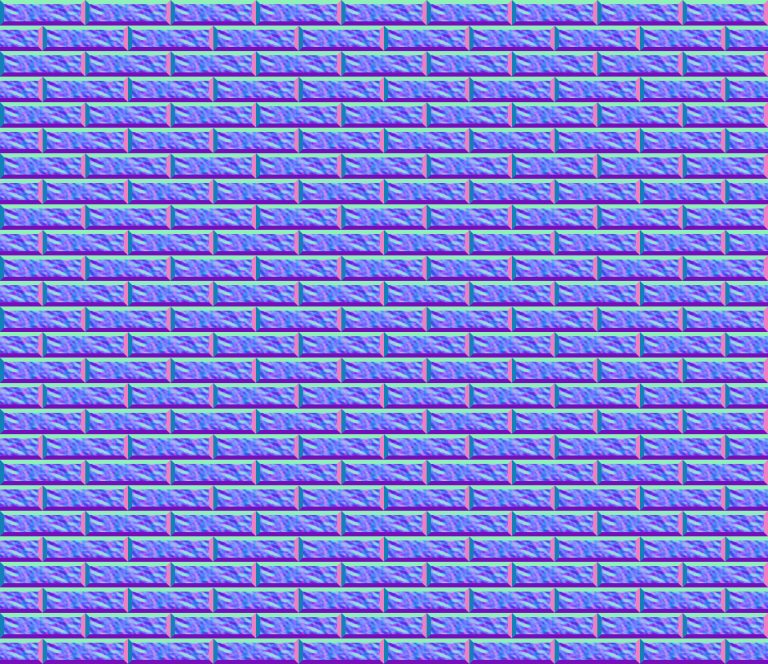
Reproduce this texture map procedurally as a WebGL 1 fragment shader.

```glsl
precision highp float;

uniform vec2 u_resolution;

float hash(vec2 p) {
  return fract(sin(dot(p, vec2(127.1, 311.7))) * 43758.5453);
}

// Exact slope of smooth value noise
vec2 noiseSlope(vec2 p) {
  vec2 i = floor(p);
  vec2 f = p - i;
  vec2 u = f * f * (3.0 - 2.0 * f);
  float a = hash(i);
  float b = hash(i + vec2(1.0, 0.0));
  float c = hash(i + vec2(0.0, 1.0));
  float d = hash(i + vec2(1.0, 1.0));
  float twist = a - b - c + d;
  return 6.0 * f * (1.0 - f) * vec2(b - a + twist * u.y, c - a + twist * u.x);
}

// Rough stone with streaks that fall to the right, as a normal colour
vec3 stoneNormalColor(vec2 p) {
  vec2 streak = noiseSlope(vec2(3.6 * p.x, 6.5 * p.y + 2.3 * p.x));
  vec2 slope = 0.13 * vec2(3.6 * streak.x + 2.3 * streak.y, 6.5 * streak.y);
  slope += 0.5 * noiseSlope(9.0 * p + 17.0);
  vec3 normal = normalize(vec3(-slope.x - 0.05, -slope.y, 1.0));
  return normal * 0.5 + 0.5;
}

// 0 in the first half of a period, 1 in the second, soft at both changes
float secondHalf(float x, float period, float soft) {
  float w = x - 0.5 * period;
  float edge = min(abs(w), 0.5 * period - abs(w));
  return 0.5 + 0.5 * sign(w) * min(1.0, 2.0 * edge / soft);
}

void main() {
  // Running bond: every other course is shifted by half a brick
  vec2 grid = gl_FragCoord.xy / u_resolution * vec2(9.0, 26.0);
  grid.x += 0.5 * (1.0 - mod(floor(grid.y), 2.0));

  // Brick space: one unit high, with the corner at the lower left
  vec2 size = vec2(3.35, 1.0);
  vec2 p = fract(grid) * size;
  vec2 border = min(p, size - p);
  float soft = 26.0 / u_resolution.y;

  // Four mitred bevel faces
  vec3 level = mix(vec3(0.46, 0.06, 0.73), vec3(0.56, 0.94, 0.73),
                   secondHalf(p.y, size.y, soft));
  vec3 side = mix(vec3(0.08, 0.50, 0.72), vec3(0.93, 0.50, 0.76),
                  secondHalf(p.x, size.x, soft));
  vec3 bevel = mix(level, side, smoothstep(-soft, soft, border.y - border.x));

  // Stone face set inside the bevel
  float inside = smoothstep(-0.6 * soft, 0.6 * soft, min(border.x, border.y) - 0.165);
  gl_FragColor = vec4(mix(bevel, stoneNormalColor(p), inside), 1.0);
}
```
